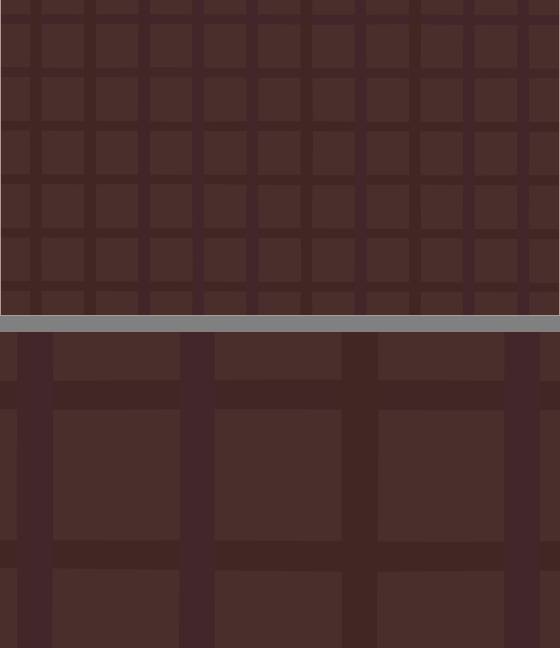
Top: the whole. Bottom: its middle third, enlarged.
Give the GLSL for this pattern, as a WebGL 1 fragment shader.

```glsl
precision highp float;
// Dark brown square tiles split by slightly uneven grooves, with a thin pale rim.

uniform vec2 u_resolution;

const vec3 TILE_COLOR = vec3(0.290, 0.181, 0.168);
const vec3 BROWN_GROOVE = vec3(0.258, 0.150, 0.141);
const vec3 PLUM_GROOVE = vec3(0.261, 0.149, 0.159);
const vec3 RIM_COLOR = vec3(0.80, 0.69, 0.66);

// Lengths are fractions of the canvas height; x is columns, y is rows.
const vec2 PERIOD = vec2(0.1713, 0.1692);
const vec2 FIRST_GROOVE = vec2(0.1134, 0.0926);
const vec2 GROOVE_WIDTH = vec2(0.0375, 0.0310);
const float ROW_TILT = 0.0026;
const float EDGE_WOBBLE = 0.0035;
const float RIM_WIDTH = 0.0023;

float hash(float n) {
  return fract(sin(n * 127.1 + 3.7) * 4375.85);
}

// One-dimensional gradient noise, roughly -0.5 to 0.5.
float gradientNoise(float x, float seed) {
  float cell = floor(x);
  float f = x - cell;
  float slopeA = hash(cell + seed) * 2.0 - 1.0;
  float slopeB = hash(cell + 1.0 + seed) * 2.0 - 1.0;
  float blend = f * f * f * (f * (f * 6.0 - 15.0) + 10.0);
  return mix(slopeA * f, slopeB * (f - 1.0), blend);
}

float grooveIndex(float across, float first, float period) {
  return floor((across - first) / period + 0.5);
}

// Coverage of the nearest groove, each side wandering on its own.
float grooveMask(float across, float along, float first, float period,
                 float width, float seed, float pixel) {
  float index = grooveIndex(across, first, period);
  float offset = across - first - index * period;
  float side = offset < 0.0 ? 0.0 : 37.0;
  float wander = gradientNoise(along * 2.6, seed + index * 11.0 + side);
  float edge = abs(offset) - 0.5 * width - EDGE_WOBBLE * wander;
  return 1.0 - smoothstep(-0.5 * pixel, 0.5 * pixel, edge);
}

// Each groove leans towards brown or plum.
vec3 grooveColor(float index, float seed) {
  float plum = smoothstep(0.35, 0.75, hash(index + seed));
  return mix(BROWN_GROOVE, PLUM_GROOVE, plum);
}

// Pale line along the left, right and bottom borders.
float rimMask(vec2 p, float aspect, float pixel) {
  float border = min(min(p.x, aspect - p.x), p.y);
  return 1.0 - smoothstep(-0.5 * pixel, 0.5 * pixel, border - RIM_WIDTH);
}

void main() {
  float pixel = 1.0 / u_resolution.y;
  float aspect = u_resolution.x * pixel;
  vec2 p = gl_FragCoord.xy * pixel;

  // Rows sink a little towards the right.
  float rowY = p.y + ROW_TILT * (p.x - 0.5 * aspect);

  float row = grooveIndex(rowY, FIRST_GROOVE.y, PERIOD.y);
  float column = grooveIndex(p.x, FIRST_GROOVE.x, PERIOD.x);
  float rowMask = grooveMask(rowY, p.x, FIRST_GROOVE.y, PERIOD.y,
                             GROOVE_WIDTH.y, 200.0, pixel);
  float columnMask = grooveMask(p.x, p.y, FIRST_GROOVE.x, PERIOD.x,
                                GROOVE_WIDTH.x, 500.0, pixel);

  // Columns lie over rows.
  vec3 color = mix(TILE_COLOR, grooveColor(row, 71.0), rowMask);
  color = mix(color, grooveColor(column, 19.0), columnMask);
  color = mix(color, RIM_COLOR, rimMask(p, aspect, pixel));

  gl_FragColor = vec4(color, 1.0);
}
```
